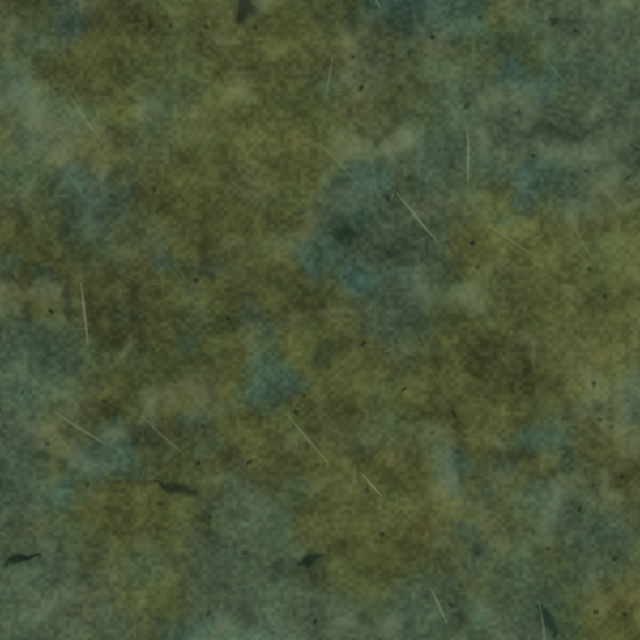
A WebGL 2 fragment shader for this texture:

```glsl
#version 300 es
precision highp float;

#define OLIVE vec3(0.300, 0.323, 0.188)
#define SAGE vec3(0.272, 0.332, 0.250)
#define TEAL vec3(0.235, 0.335, 0.290)
#define STRAW vec3(0.480, 0.520, 0.400)
#define HOLLOW vec3(0.060, 0.110, 0.085)
#define BROAD_CONTRAST 0.40
#define CLUMP_CONTRAST 0.55
#define GRAIN_CONTRAST 0.26
#define LEAN -1.15

uniform vec2 u_resolution;
out vec4 fragColor;

float hash(vec2 p) {
    return fract(sin(dot(p, vec2(127.1, 311.7))) * 43758.5453);
}

float noise(vec2 p) {
    vec2 cell = floor(p), f = fract(p);
    f = f * f * (3.0 - 2.0 * f);
    float low = mix(hash(cell), hash(cell + vec2(1, 0)), f.x);
    float high = mix(hash(cell + vec2(0, 1)), hash(cell + vec2(1, 1)), f.x);
    return mix(low, high, f.y);
}

float fbm(vec2 p) {
    float sum = 0.0, weight = 0.5;
    for (int i = 0; i < 4; i++) {
        sum += weight * noise(p);
        p = mat2(1.6, 1.2, -1.2, 1.6) * p + 17.3;
        weight *= 0.55;
    }
    return sum / 1.01;
}

// Scattered tapered strokes; size = half length, half width, edge softness
float strokes(vec2 p, float cells, float density, vec3 size, float spread, float seed) {
    float cover = 0.0;
    vec2 home = floor(p * cells);
    for (int y = -1; y <= 1; y++) {
        for (int x = -1; x <= 1; x++) {
            vec2 id = home + vec2(x, y);
            vec2 key = id + seed;
            if (hash(key + 3.7) > density) continue;
            vec2 center = (id + vec2(hash(key), hash(key + 51.3))) / cells;
            float angle = LEAN + spread * (hash(key + 8.9) - 0.5);
            vec2 along = vec2(cos(angle), sin(angle));
            vec2 d = p - center;
            float halfLength = size.x * mix(0.4, 1.0, hash(key + 23.1));
            float t = dot(d, along);
            float gap = length(d - along * clamp(t, -halfLength, halfLength));
            float width = size.y * (1.0 - 0.6 * smoothstep(0.0, halfLength, abs(t)));
            float strength = mix(0.35, 1.0, hash(key + 77.7));
            float mask = 1.0 - smoothstep(width - size.z, width + size.z, gap);
            cover = max(cover, strength * mask);
        }
    }
    return cover;
}

void main() {
    vec2 p = gl_FragCoord.xy / u_resolution.y;
    vec2 wobble = vec2(noise(p * 26.0), noise(p * 26.0 + 40.0)) - 0.5;
    vec2 ragged = vec2(noise(p * 70.0 + 9.0), noise(p * 70.0 + 63.0)) - 0.5;

    // Moss hue drifting from olive to sage, with rare teal patches
    vec3 color = mix(OLIVE, SAGE, smoothstep(0.34, 0.66, fbm(p * 5.0 + 2.0)));
    color = mix(color, TEAL, 0.7 * smoothstep(0.60, 0.78, fbm(p * 7.0 + 31.0)));
    color.r += 0.05 * (fbm(p * 18.0 + 70.0) - 0.5);

    // Brightness at three scales
    float light = 1.0;
    light += BROAD_CONTRAST * (fbm(p * 5.0 + 11.0) - 0.5);
    light += CLUMP_CONTRAST * (fbm(p * 28.0 + 5.0) - 0.5);
    light += GRAIN_CONTRAST * (noise(p * 150.0) - 0.5);
    color *= light;

    // Pale worn patches and fine fibres
    float worn = smoothstep(0.58, 0.82, fbm(p * 13.0 + 90.0));
    color = mix(color, STRAW, 0.4 * worn);
    float fibres = strokes(p + 0.006 * wobble, 26.0, 0.6, vec3(0.016, 0.0014, 0.0016), 3.1, 12.0);
    color = mix(color, STRAW, 0.22 * fibres);

    // Dark specks and deep ragged hollows
    float specks = strokes(p + 0.008 * ragged, 17.0, 0.32, vec3(0.004, 0.0045, 0.0030), 3.1, 140.0);
    color = mix(color, HOLLOW, 0.6 * specks);
    vec2 torn = p + 0.035 * wobble + 0.014 * ragged;
    float shade = strokes(torn, 5.0, 0.38, vec3(0.036, 0.018, 0.016), 3.1, 205.0);
    float core = strokes(torn, 5.0, 0.38, vec3(0.036, 0.013, 0.006), 3.1, 205.0);
    color = mix(color, HOLLOW, 0.38 * shade);
    color = mix(color, HOLLOW, 0.72 * core * core);

    // Dry straws, blurred smears first and then crisp blades
    float smears = strokes(p + 0.02 * wobble, 8.0, 0.35, vec3(0.028, 0.006, 0.006), 2.4, 310.0);
    color = mix(color, STRAW, 0.33 * smears);
    float blades = strokes(p + 0.004 * wobble, 6.0, 0.45, vec3(0.052, 0.0024, 0.0018), 1.3, 420.0);
    color = mix(color, STRAW, 0.65 * blades);

    fragColor = vec4(clamp(color, 0.0, 1.0), 1.0);
}
```
